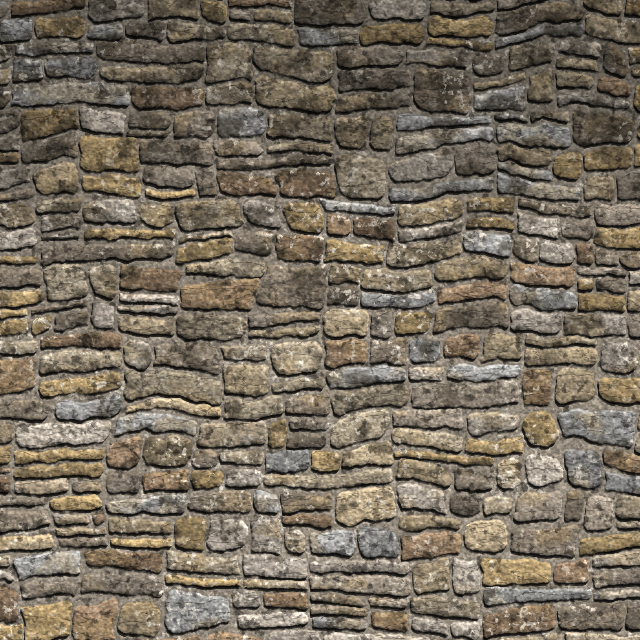
A WebGL 2 fragment shader for this texture:

```glsl
#version 300 es
precision highp float;

uniform vec2 u_resolution;
out vec4 fragColor;

// Layout, in units of the canvas height
const float ROWS = 8.6, COLUMNS = 4.2;
const float EDGE_JITTER = 0.5;
const float MIN_AREA = 0.0020, MAX_AREA = 0.0085;
const float MIN_SPLIT_HEIGHT = 0.041;
const float JOINT_MIN = 0.0012, JOINT_MAX = 0.0042;
const float WARP = 0.028, ROUGHNESS = 0.013;

// Relief and light
const float BULGE = 0.0055, STRATA = 0.008, GRIT = 0.0045;
const vec2 LIGHT_DIR = vec2(0.34, 0.94);
const float SLOPE_STEP = 0.002, SHADOW_REACH = 0.0055;
const float SLOPE_GAIN = 0.34, SHADOW_DEPTH = 0.74;

// Colours
const vec3 MORTAR = vec3(0.54, 0.505, 0.455);
const vec3 LICHEN = vec3(0.79, 0.76, 0.71);
const vec3 CRUST = vec3(0.24, 0.215, 0.175);
const vec3 OCHRE = vec3(0.60, 0.51, 0.36);
const vec3 STONES[8] = vec3[8](
    vec3(0.52, 0.48, 0.43), vec3(0.62, 0.585, 0.54), vec3(0.61, 0.55, 0.45),
    vec3(0.59, 0.51, 0.37), vec3(0.50, 0.42, 0.34), vec3(0.56, 0.555, 0.545),
    vec3(0.46, 0.42, 0.37), vec3(0.57, 0.525, 0.45));

struct Stone { vec2 centre; vec2 size; vec2 id; };
struct Surface { float dist; float height; vec2 id; };

float hash(vec2 p) {
    vec3 q = fract(p.xyx * 0.1031);
    q += dot(q, q.yzx + 33.33);
    return fract((q.x + q.y) * q.z);
}

float noise(vec2 p) {
    vec2 i = floor(p), f = fract(p);
    f = f * f * (3.0 - 2.0 * f);
    return mix(mix(hash(i), hash(i + vec2(1, 0)), f.x),
               mix(hash(i + vec2(0, 1)), hash(i + 1.0), f.x), f.y);
}

float fbm(vec2 p) {
    const mat2 TURN = mat2(1.62, 1.22, -1.22, 1.62);
    float sum = 0.0, weight = 0.533;
    for (int k = 0; k < 4; k++) {
        sum += weight * noise(p);
        p = TURN * p + 17.3;
        weight *= 0.5;
    }
    return sum;
}

float cellEdge(float i, float seed) {
    return i + EDGE_JITTER * (hash(vec2(i, seed)) - 0.5);
}

// Lower edge, upper edge and index of the uneven cell around x
vec3 unevenCell(float x, float seed) {
    float i = floor(x);
    if (x < cellEdge(i, seed)) i -= 1.0;
    else if (x >= cellEdge(i + 1.0, seed)) i += 1.0;
    return vec3(cellEdge(i, seed), cellEdge(i + 1.0, seed), i);
}

// Courses are cut into blocks, and blocks split at random into stones
Stone findStone(vec2 p) {
    vec3 row = unevenCell(p.y * ROWS, 7.0);
    float shift = hash(vec2(row.z, 3.0));
    vec3 col = unevenCell(p.x * COLUMNS + shift, row.z + 20.0);
    vec2 lo = vec2((col.x - shift) / COLUMNS, row.x / ROWS);
    vec2 hi = vec2((col.y - shift) / COLUMNS, row.y / ROWS);
    vec2 id = vec2(1.0, row.z * 23.0 + col.z);
    for (int k = 0; k < 5; k++) {
        vec2 size = hi - lo;
        if (size.x * size.y < mix(MIN_AREA, MAX_AREA, hash(id))) break;
        bool upright = size.x > size.y * mix(1.5, 3.2, hash(id + 900.0));
        if (!upright && size.y < MIN_SPLIT_HEIGHT) break;
        int axis = upright ? 0 : 1;
        float cut = mix(lo[axis], hi[axis], mix(0.3, 0.7, hash(id + 500.0)));
        bool upper = p[axis] > cut;
        if (upper) lo[axis] = cut; else hi[axis] = cut;
        id.x = id.x * 2.0 + (upper ? 1.0 : 0.0);
    }
    return Stone(0.5 * (lo + hi), hi - lo, id);
}

// Tapered, tilted, rounded box
float stoneDistance(vec2 p, Stone s) {
    vec2 q = p - s.centre;
    q.y += q.x * 0.12 * (hash(s.id + 31.0) - 0.5);
    vec2 extent = 0.5 * s.size - mix(JOINT_MIN, JOINT_MAX, hash(s.id + 47.0));
    float along = clamp(q.x / extent.x, -1.0, 1.0);
    extent.y *= 1.0 - 0.15 * (1.0 + along * sign(hash(s.id + 59.0) - 0.5)) * hash(s.id + 61.0);
    float radius = min(extent.x, extent.y) * mix(0.2, 0.8, hash(s.id + 73.0));
    vec2 d = abs(q) - extent + radius;
    return length(max(d, 0.0)) + min(max(d.x, d.y), 0.0) - radius;
}

Surface wall(vec2 p) {
    vec2 bent = p + WARP * (vec2(noise(p * 8.0), noise(p * 8.0 + 40.0)) - 0.5)
                  + ROUGHNESS * (vec2(fbm(p * 40.0), fbm(p * 40.0 + 70.0)) - 0.5);
    Stone s = findStone(bent);
    float dist = stoneDistance(bent, s);
    float inside = smoothstep(-0.0015, 0.0015, -dist);
    float bulge = 1.0 - exp(-max(-dist, 0.0) / 0.0035);
    float layers = fbm(p * vec2(24.0, 58.0) + s.id * 3.1);
    float height = BULGE * bulge + STRATA * inside * layers + GRIT * fbm(p * 130.0);
    return Surface(dist, height, s.id);
}

vec3 stoneColour(vec2 p, vec2 id) {
    vec3 colour = STONES[int(hash(id + 11.0) * 7.99)] * mix(0.84, 1.14, hash(id + 23.0));
    float stain = fbm(p * vec2(16.0, 24.0) + id * 1.7);
    colour = mix(colour, OCHRE, 0.4 * smoothstep(0.52, 0.72, stain));
    float crust = fbm(p * 30.0 + 90.0) + 0.2 * (p.y - 0.6);
    colour = mix(colour, CRUST, 0.6 * smoothstep(0.50, 0.74, crust));
    float vein = abs(fbm(p * vec2(16.0, 48.0) + id * 2.3) - 0.5);
    return colour * (1.0 - 0.3 * smoothstep(0.03, 0.0, vein));
}

void main() {
    vec2 p = gl_FragCoord.xy / u_resolution.y;
    Surface here = wall(p);
    float nearHeight = wall(p + LIGHT_DIR * SLOPE_STEP).height;
    float farHeight = wall(p + LIGHT_DIR * SHADOW_REACH).height;

    // Stone and mortar
    float blur = max(1.0 / u_resolution.y, 0.0014);
    float stone = smoothstep(-blur, blur, -here.dist);
    vec3 colour = mix(MORTAR, stoneColour(p, here.id), stone);

    // Lichen specks, pits and grain
    float colony = smoothstep(0.42, 0.64, fbm(p * 11.0 + 5.0));
    float specks = smoothstep(0.58, 0.74, fbm(p * 125.0 + 31.0));
    colour = mix(colour, LICHEN, 0.75 * specks * mix(0.3, 1.0, colony));
    colour *= 1.0 - 0.4 * smoothstep(0.60, 0.78, fbm(p * 95.0 + 9.0));
    colour *= mix(0.82, 1.18, noise(p * 290.0));

    // Slanting light, cast shadows and dark joints
    float slope = (here.height - nearHeight) / SLOPE_STEP;
    colour *= clamp(1.0 + SLOPE_GAIN * slope, 0.5, 1.35);
    colour *= 1.0 - SHADOW_DEPTH * smoothstep(0.0025, 0.0085, farHeight - here.height);
    colour *= 1.0 - 0.22 * exp(-abs(here.dist) / 0.0015);

    // Weathering darkens the upper courses
    float damp = smoothstep(0.5, 0.95, p.y + 0.35 * (fbm(p * 4.0) - 0.5));
    colour *= mix(1.09, 0.76, damp);
    fragColor = vec4(clamp(colour, 0.0, 1.0), 1.0);
}
```
